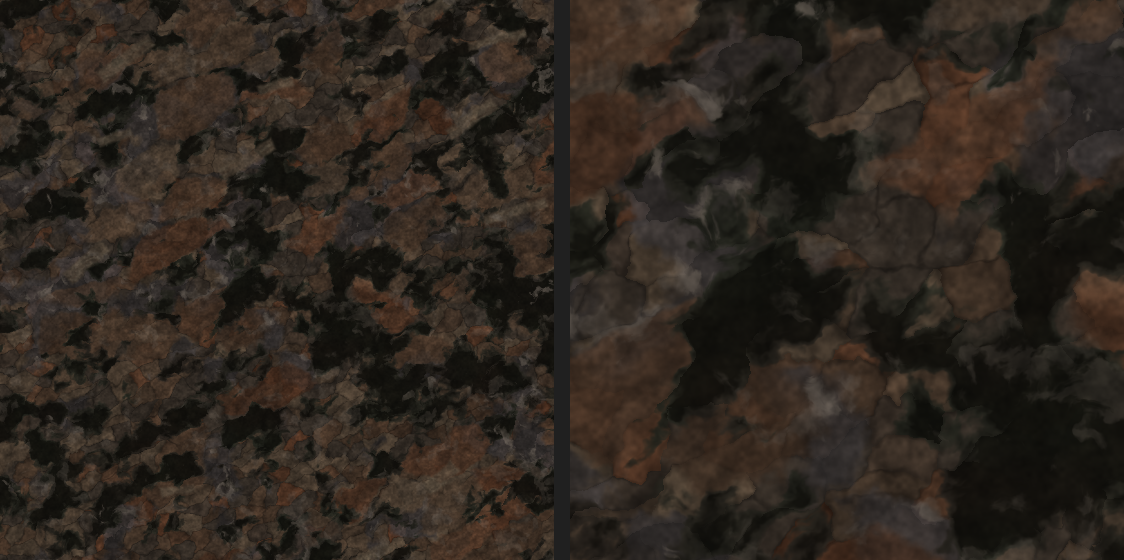
Left: the whole. Right: its middle third, enlarged.
Give the GLSL for this texture, as a Shadertoy shader.

```glsl
// Polished dark brown granite: ragged feldspar grains lean along one diagonal,
// broken up by black mica clusters, smoky quartz and a few pale laths.
// Warped stretched Voronoi cells give the grains, fractal noise the rest.

const vec3 BLACK_MICA = vec3(0.065, 0.060, 0.046);
const vec3 CHARCOAL   = vec3(0.135, 0.125, 0.105);
const vec3 GREY_BROWN = vec3(0.190, 0.168, 0.145);
const vec3 BROWN      = vec3(0.235, 0.172, 0.128);
const vec3 TAN        = vec3(0.272, 0.226, 0.180);
const vec3 RUST       = vec3(0.285, 0.165, 0.105);
const vec3 PALE       = vec3(0.350, 0.310, 0.255);
const vec3 QUARTZ     = vec3(0.215, 0.200, 0.200);
const float LEAN = 0.5; // common grain direction in radians

vec2 hash2(vec2 p) {
    vec3 q = fract(vec3(p.xyx) * vec3(0.1031, 0.1030, 0.0973));
    q += dot(q, q.yzx + 33.33);
    return fract((q.xx + q.yz) * q.zy);
}

float noise(vec2 p) {
    vec2 i = floor(p), f = fract(p);
    f = f * f * (3.0 - 2.0 * f);
    float low = mix(hash2(i).x, hash2(i + vec2(1, 0)).x, f.x);
    float high = mix(hash2(i + vec2(0, 1)).x, hash2(i + vec2(1, 1)).x, f.x);
    return mix(low, high, f.y);
}

float fbm(vec2 p) {
    float sum = 0.0, amp = 0.516;
    for (int i = 0; i < 5; i++) {
        sum += amp * noise(p);
        p = mat2(1.6, 1.2, -1.2, 1.6) * p + 17.3;
        amp *= 0.5;
    }
    return sum;
}

vec2 rotate(vec2 p, float a) {
    float c = cos(a), s = sin(a);
    return vec2(c * p.x + s * p.y, c * p.y - s * p.x);
}

// Stretched Voronoi cells: xy = random id, z = distance to the border
vec3 grains(vec2 p, float scale, float stretch, float seed) {
    vec2 q = rotate(p, LEAN) * scale * vec2(1.0 / stretch, 1.0) + seed;
    vec2 cell = floor(q), id = vec2(0);
    float first = 9.0, second = 9.0;
    for (int y = -1; y <= 1; y++)
    for (int x = -1; x <= 1; x++) {
        vec2 c = cell + vec2(x, y);
        float d = length(c + hash2(c) - q);
        second = min(second, max(first, d));
        if (d < first) { first = d; id = hash2(c + 71.7); }
    }
    return vec3(id, second - first);
}

vec3 feldspar(vec2 id) {
    vec3 c = mix(BROWN, TAN, smoothstep(0.25, 0.8, id.x));
    c = mix(c, RUST, 0.7 * smoothstep(0.72, 0.95, id.y));
    return c * mix(0.88, 1.12, fract(id.x * 7.0 + id.y * 5.0));
}

// Sparse slim crystals, one candidate per square of a grid
float laths(vec2 p, float scale) {
    float mask = 0.0;
    vec2 cell = floor(p * scale);
    for (int y = -1; y <= 1; y++)
    for (int x = -1; x <= 1; x++) {
        vec2 c = cell + vec2(x, y);
        vec2 rnd = hash2(c + 5.3), shape = hash2(c + 40.9);
        vec2 q = rotate(p * scale - c - rnd, LEAN + (shape.y - 0.5) * 0.7);
        vec2 box = abs(q) - vec2(mix(0.14, 0.36, shape.x), mix(0.04, 0.08, shape.y));
        float d = length(max(box, 0.0)) + min(max(box.x, box.y), 0.0);
        mask = max(mask, step(0.72, hash2(c + 9.1).x) * smoothstep(0.025, -0.02, d));
    }
    return mask;
}

void mainImage(out vec4 fragColor, in vec2 fragCoord) {
    vec2 p = fragCoord / iResolution.y;
    vec2 ragged = vec2(fbm(p * 38.0), fbm(p * 38.0 + 60.0)) - 0.5;
    vec2 w = p + 0.026 * ragged;

    // Small grains, then scattered larger feldspars over them
    vec3 small = grains(w, 40.0, 1.6, 3.0);
    vec3 large = grains(w, 15.0, 1.9, 31.0);
    float big = smoothstep(0.52, 0.56, large.x) * smoothstep(0.04, 0.18, large.z);
    vec3 color = mix(feldspar(small.xy), GREY_BROWN, 0.85 * smoothstep(0.36, 0.3, small.x));
    color *= mix(0.75, 1.0, smoothstep(0.0, 0.16, small.z));
    color = mix(color, feldspar(large.yx), 0.75 * big);

    // Cleavage streaks along the lean
    float streak = noise(rotate(w, LEAN) * vec2(45.0, 210.0));
    color *= 1.0 + 0.2 * (streak - 0.5);

    // Smoky quartz pools
    float pool = smoothstep(0.53, 0.64, fbm(w * 15.0 + 80.0)) * (1.0 - 0.7 * big);
    color = mix(color, QUARTZ * mix(0.65, 1.15, small.y), 0.8 * pool);

    // Mica clusters: charcoal rims around black cores
    float field = fbm(rotate(w, LEAN) * vec2(19.0, 27.0) + 11.0) + 0.13 * (small.y - 0.5);
    field += 0.28 * (fbm(p * 5.0 + 23.0) - 0.5) - 0.11 * big;
    vec3 mica = mix(CHARCOAL, BLACK_MICA, smoothstep(0.54, 0.62, field));
    mica *= mix(vec3(1.04, 0.97, 0.98), vec3(0.92, 1.06, 1.0), noise(p * 24.0));
    color = mix(color, mica, 0.95 * smoothstep(0.485, 0.55, field));

    // Pale laths and small quartz glints
    float lath = laths(p + 0.008 * ragged, 6.0);
    color = mix(color, mix(TAN, PALE, streak), 0.75 * lath);
    float glint = smoothstep(0.62, 0.74, fbm(w * 44.0 + 7.0));
    color = mix(color, PALE * vec3(0.97, 1.0, 1.1), glint * mix(0.3, 0.75, pool));

    // Crystalline mottling and fine speckle
    color *= 1.0 + 0.7 * (fbm(p * 85.0) - 0.5);
    color *= 1.0 + 0.22 * (noise(p * 310.0) - 0.5);
    fragColor = vec4(color, 1.0);
}
```
